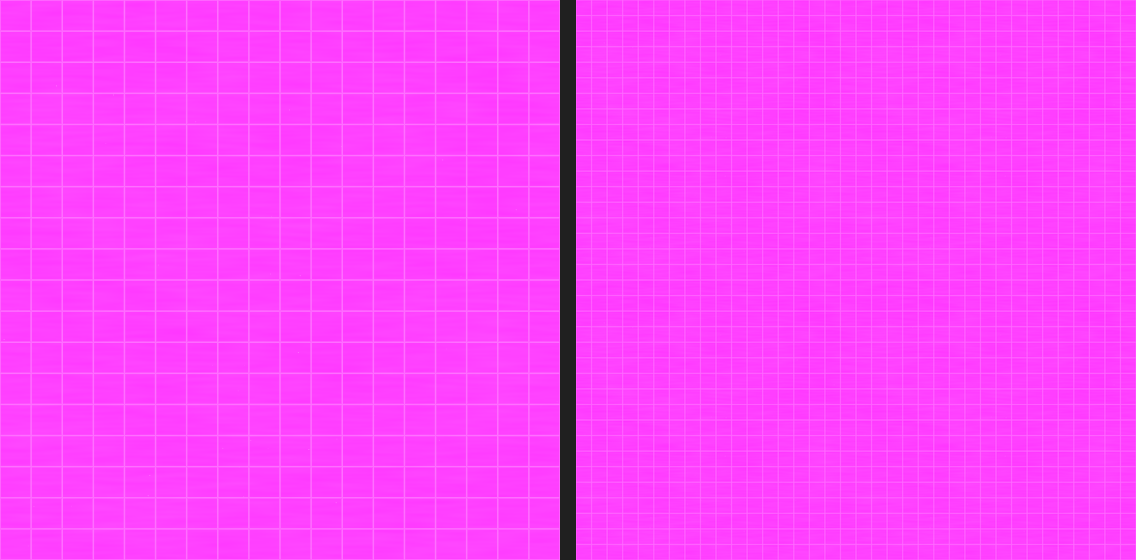
Left, the tile; right, the same tile 2 across and 2 down.
Reproduce this pattern procedurally as a Shadertoy shader.

```glsl
// Magenta sheet ruled with a fine pale square grid, faint brushed streaks and sparse specks.
#define CELLS 18.0
#define LINE_WIDTH 0.0027
#define LINE_COLOR vec3(1.0, 0.445, 1.0)
#define BASE_COLOR vec3(1.0, 0.25, 1.0)
#define LINE_FADE 0.12
#define STREAK_AMOUNT 0.028
#define BLOTCH_AMOUNT 0.027
#define SPECK_GRID 22.0
#define SPECK_CHANCE 0.09
#define SPECK_RADIUS 0.0009

// Integer hash giving two values in 0..1
vec2 hash2(vec2 p) {
    uvec2 q = uvec2(ivec2(p)) * uvec2(1597u, 3812u) + 747u;
    uint n = (q.x ^ (q.y << 7)) * 277803u;
    n = (n ^ (n >> 15)) * 739397u;
    n = (n ^ (n >> 13)) * 196613u;
    n ^= n >> 16;
    return vec2(n & 65535u, n >> 16) / 65535.0;
}

// Dot product of a wrapped lattice gradient with the offset from its corner
float cornerGradient(vec2 corner, vec2 offset, vec2 period, float seed) {
    float angle = 6.28318 * hash2(mod(corner, period) + seed).x;
    return dot(vec2(cos(angle), sin(angle)), offset);
}

// Gradient noise that repeats after a whole number of lattice cells
float tilingNoise(vec2 uv, vec2 period, float seed) {
    vec2 p = uv * period;
    vec2 i = floor(p), f = fract(p);
    vec2 s = f * f * f * (f * (f * 6.0 - 15.0) + 10.0);
    vec2 e = vec2(1.0, 0.0);
    float low = mix(cornerGradient(i, f, period, seed),
                    cornerGradient(i + e.xy, f - e.xy, period, seed), s.x);
    float high = mix(cornerGradient(i + e.yx, f - e.yx, period, seed),
                     cornerGradient(i + e.xx, f - e.xx, period, seed), s.x);
    return mix(low, high, s.y);
}

// Share of each pixel covered by the vertical and horizontal rules
vec2 gridCoverage(vec2 uv, vec2 pixel) {
    vec2 d = abs(fract(uv * CELLS + 0.5) - 0.5) / CELLS;
    vec2 reach = 0.5 * pixel;
    vec2 right = min(d + reach, vec2(0.5 * LINE_WIDTH));
    vec2 left = max(d - reach, vec2(-0.5 * LINE_WIDTH));
    return clamp((right - left) / pixel, 0.0, 1.0);
}

// Rare tiny light dots, kept inside their cells
float specks(vec2 uv, float pixel) {
    vec2 cell = floor(uv * SPECK_GRID);
    vec2 pick = hash2(cell + 311.0);
    vec2 center = (cell + 0.1 + 0.8 * hash2(cell + 577.0)) / SPECK_GRID;
    float d = length(uv - center);
    float dotMask = 1.0 - smoothstep(-0.5 * pixel, 0.5 * pixel, d - SPECK_RADIUS);
    return step(pick.x, SPECK_CHANCE) * dotMask * pick.y;
}

void mainImage(out vec4 fragColor, in vec2 fragCoord) {
    vec2 uv = fragCoord / iResolution.xy;
    vec2 pixel = 1.0 / iResolution.xy;

    // Soft blotches and horizontal brushing
    float blotch = tilingNoise(uv, vec2(4.0, 6.0), 17.0)
                 + 0.6 * tilingNoise(uv, vec2(9.0, 24.0), 71.0);
    float streak = 0.7 * tilingNoise(uv, vec2(8.0, 64.0), 131.0)
                 + tilingNoise(uv, vec2(14.0, 150.0), 211.0);
    vec3 color = BASE_COLOR;
    color.g += BLOTCH_AMOUNT * blotch + STREAK_AMOUNT * streak;

    // Specks, then rules with slightly uneven strength
    color = mix(color, LINE_COLOR, specks(uv, pixel.y));
    vec2 rules = gridCoverage(uv, pixel);
    float ink = max(rules.x, rules.y);
    ink *= 1.0 - LINE_FADE * (0.5 + tilingNoise(uv, vec2(24.0), 401.0));
    color = mix(color, LINE_COLOR, ink);

    fragColor = vec4(clamp(color, 0.0, 1.0), 1.0);
}
```
